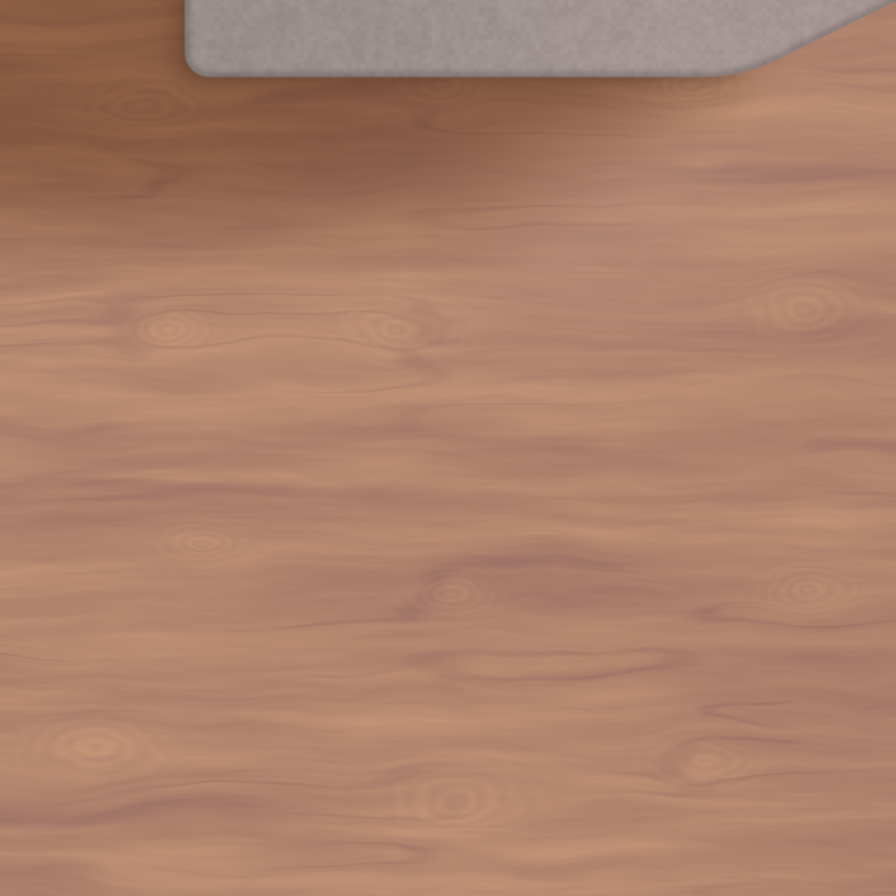
Reproduce this texture procedurally as a three.js fragment shader.

```glsl
// Draws a polished wooden table top with wavy grain and knots, and a grey slab casting a soft shadow.
varying vec2 vUv;

float hash(vec2 p) {
  vec3 q = fract(p.xyx * 0.1031);
  q += dot(q, q.yzx + 33.33);
  return fract((q.x + q.y) * q.z);
}

float noise(vec2 p) {
  vec2 i = floor(p), f = fract(p);
  f = f * f * f * (f * (f * 6.0 - 15.0) + 10.0);
  return mix(mix(hash(i), hash(i + vec2(1.0, 0.0)), f.x),
             mix(hash(i + vec2(0.0, 1.0)), hash(i + 1.0), f.x), f.y);
}

float fbm(vec2 p) {
  float sum = 0.0, amp = 0.5;
  for (int i = 0; i < 4; i++) {
    sum += amp * noise(p);
    p = p * vec2(1.9, 2.1) + vec2(17.3, 9.1);
    amp *= 0.5;
  }
  return sum / 0.9375;
}

// Bends the grain around scattered knots; returns bent height, ring tone and knot weight
vec3 knots(vec2 p) {
  vec2 grid = vec2(3.0, 4.0);
  vec2 home = floor(p * grid);
  float bend = 0.0, rings = 0.0, weight = 0.0;
  for (int j = -1; j <= 1; j++) {
    for (int i = -1; i <= 1; i++) {
      vec2 cell = home + vec2(float(i), float(j));
      vec2 jitter = vec2(hash(cell + 40.7), hash(cell + 81.3));
      vec2 center = (cell + 0.5 + (jitter - 0.5) * vec2(0.5, 0.35)) / grid;
      float size = mix(0.65, 1.1, hash(cell + 12.9));
      vec2 q = p - center;
      float r = length(q / (size * vec2(0.085, 0.042)));
      r += 0.35 * (fbm(p * vec2(18.0, 34.0)) - 0.5);
      float w = exp(-r * r * 1.4);
      bend -= q.y * 0.75 * w;
      rings += w * sin(r * 24.0 + 5.0 * noise(p * vec2(22.0, 40.0)));
      weight += w;
    }
  }
  return vec3(p.y + bend, rings, weight);
}

// Grain tone, from 0 in the dark veins to 1 in the pale wood
float woodTone(vec2 p) {
  vec3 knot = knots(p);
  float y = knot.x + 0.035 * (fbm(vec2(p.x * 4.0, p.y * 9.0)) - 0.5);
  y += 0.008 * (noise(vec2(p.x * 13.0, p.y * 26.0)) - 0.5);

  float bands = fbm(vec2(p.x * 2.2, y * 15.0) + 3.7);
  float streaks = fbm(vec2(p.x * 4.5, y * 52.0) + 21.0);
  float fibres = noise(vec2(p.x * 22.0, y * 260.0));
  float vein = 1.0 - abs(2.0 * noise(vec2(p.x * 3.2, y * 38.0) + 60.0) - 1.0);
  vein = smoothstep(0.78, 1.0, vein) * smoothstep(0.4, 0.7, noise(vec2(p.x * 5.0, y * 14.0) + 8.0));

  float tone = 0.63 + 0.75 * (bands - 0.5) + 0.6 * (streaks - 0.5);
  tone += 0.1 * (fibres - 0.5) - 0.24 * vein;
  return tone + 0.09 * knot.y + 0.15 * min(knot.z, 1.0);
}

// Signed distance to the slab: a rounded left corner and a slanted right side
float slabDistance(vec2 p) {
  float radius = 0.028;
  vec2 q = vec2(0.206, 0.914) + radius - p;
  float corner = length(max(q, 0.0)) + min(max(q.x, q.y), 0.0) - radius;
  float slant = dot(p - vec2(0.828, 0.914), vec2(0.443, -0.897));
  float blend = max(0.02 - abs(corner - slant), 0.0);
  return max(corner, slant) + blend * blend / 0.08;
}

void main() {
  vec2 p = vUv;

  // Wood
  float tone = clamp(woodTone(p), -0.1, 1.15);
  vec3 color = mix(vec3(0.595, 0.425, 0.39), vec3(0.755, 0.57, 0.455), tone);

  // Broad shadow, cut off diagonally on the right
  float shadowEdge = 0.77 + 0.19 * smoothstep(0.48, 0.88, p.x);
  float shadow = smoothstep(-0.13, 0.09, p.y - shadowEdge);
  shadow *= 1.0 - smoothstep(0.8, 0.9, p.x);
  color *= mix(vec3(1.0), vec3(0.79, 0.71, 0.62), shadow);

  // Pale sheen beside the shadow
  vec2 sheen = (p - vec2(0.62, 0.75)) / vec2(0.25, 0.14);
  color = mix(color, vec3(0.72, 0.57, 0.52), 0.22 * exp(-dot(sheen, sheen)));

  // Contact shadow
  float d = slabDistance(p);
  color *= 1.0 - 0.2 * exp(-max(d, 0.0) * 70.0) * (1.0 - smoothstep(0.78, 0.86, p.x));

  // Slab with a fine grainy surface and a darker rounded rim
  vec3 slab = mix(vec3(0.595, 0.555, 0.545), vec3(0.645, 0.59, 0.58), smoothstep(0.2, 0.9, p.x));
  slab += 0.03 * (noise(p * 190.0) - 0.5) + 0.025 * (noise(p * 80.0) - 0.5);
  slab *= 1.0 - 0.16 * smoothstep(-0.012, 0.0, d);
  color = mix(color, slab, 1.0 - smoothstep(-0.002, 0.002, d));

  gl_FragColor = vec4(color, 1.0);
}
```
